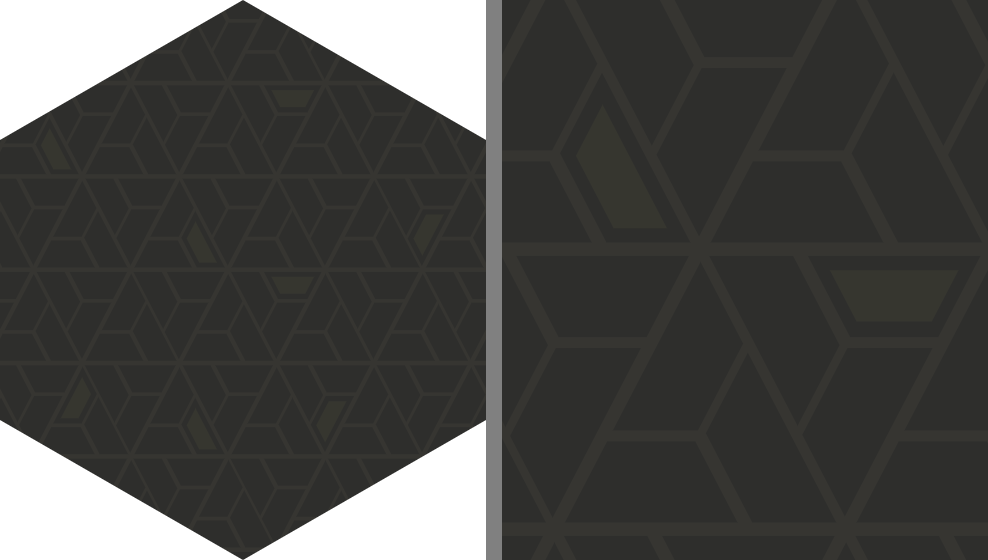
Left, the full canvas; right, a detail of the centre.
Write a Shadertoy shader that draws this pattern.

```glsl
// A dark hexagon on white, engraved with a faint triangular lattice. Each triangle
// is split by three spokes into a pinwheel of trapezoids, and a few trapezoids
// hold a small inset panel. The lattice wraps: 5 triangles across, 6 rows down.

const float PI = 3.14159265;
const vec2 HALF_COLUMNS_AND_ROWS = vec2(10.0, 6.0);
const vec2 LATTICE_OFFSET = vec2(-0.69, 0.11);
const float ROW_HEIGHT = 0.8660254;   // in triangle sides
const float INRADIUS = 0.2886751;
const float PANEL_INSET = 0.065;

const vec3 PAPER = vec3(1.0);
const vec3 GROUND = vec3(0.180, 0.180, 0.171);
const vec3 LINE = vec3(0.211, 0.208, 0.194);
const vec3 PANEL = vec3(0.210, 0.210, 0.186);

// Half widths of lines that run level, rising and falling
const vec3 SPOKE_WIDTHS = vec3(0.017, 0.014, 0.022);
const vec2 EDGE_WIDTHS = vec2(0.021, 0.022);

float hash(vec2 cell) {
    vec3 p = fract(vec3(cell.xyx) * 0.1031);
    p += dot(p, p.yzx + 33.33);
    return fract((p.x + p.y) * p.z);
}

// Smooth coverage of the region where the distance is negative
float cover(float dist, float pixel) {
    return clamp(0.5 - dist / pixel, 0.0, 1.0);
}

vec2 rotate(vec2 p, float angle) {
    float c = cos(angle), s = sin(angle);
    return vec2(c * p.x - s * p.y, s * p.x + c * p.y);
}

// Pointy-topped hexagon that fills the unit square
float hexagonDistance(vec2 uv) {
    vec2 c = abs(uv - 0.5);
    return (c.y + 0.5 * c.x - 0.5) * ROW_HEIGHT;
}

// Column of the triangle that holds a point; triangles point up where
// column + row is odd
float triangleColumn(vec2 g, float row) {
    float column = floor(g.x);
    float depth = g.y - row;
    float reach = mod(column + row, 2.0) > 0.5 ? depth : 1.0 - depth;
    return g.x - column < reach ? column : column + 1.0;
}

// Panels sit on every fifth column, thinning out toward the lower rows
bool hasPanel(int column, int row, int sector) {
    if (row < 1 || row > 4) return false;
    int start = row % 2 == 0 ? 3 : 0;
    bool regular = column % 5 == start && (row < 3 || abs(2 * column - 9) < 6);
    bool extra = row == 4 && column % 5 == 1;
    int residue = column * column % 7;
    int chosen = (residue & 1) + 2 * (residue >> 2);
    return (regular || extra) && sector == chosen;
}

vec3 pinwheels(vec2 uv, float pixel) {
    // Half columns to the right, rows downward
    vec2 g = vec2(uv.x, 1.0 - uv.y) * HALF_COLUMNS_AND_ROWS + LATTICE_OFFSET;
    float row = floor(g.y);
    float column = triangleColumn(g, row);
    bool up = mod(column + row, 2.0) > 0.5;

    // Centroid-based position, turned so every triangle points up
    float middle = up ? 2.0 / 3.0 : 1.0 / 3.0;
    vec2 q = vec2(0.5 * (g.x - column), (middle - (g.y - row)) * ROW_HEIGHT);
    if (!up) q = -q;

    // Fold the three trapezoids onto the right-hand one
    float turn = mod(floor((atan(q.y, q.x) + PI / 3.0) * 1.5 / PI), 3.0);
    int sector = int(turn);
    vec2 v = rotate(q, -turn * 2.0 * PI / 3.0);

    // Distances to the four sides, positive inside
    float upperSpoke = dot(v, vec2(ROW_HEIGHT, -0.5));
    float lowerSpoke = dot(v, vec2(ROW_HEIGHT, 0.5));
    float outerEdge = INRADIUS - lowerSpoke;
    float baseEdge = INRADIUS + v.y;

    // Falling edges vary in weight; both neighbours share one key
    vec2 key = mod(vec2(up ? column : column - 1.0, row), HALF_COLUMNS_AND_ROWS);
    vec3 edgeWidths = vec3(EDGE_WIDTHS, mix(0.012, 0.020, hash(key)));

    float spokes = min(upperSpoke - SPOKE_WIDTHS[(4 - sector) % 3],
                       lowerSpoke - SPOKE_WIDTHS[2 - sector]);
    float edges = min(outerEdge - edgeWidths[2 - sector],
                      baseEdge - edgeWidths[(3 - sector) % 3]);
    vec3 color = mix(GROUND, LINE, cover(min(spokes, edges), pixel));

    // Inset panel
    vec2 cell = mod(vec2(column, row), HALF_COLUMNS_AND_ROWS);
    if (hasPanel(int(cell.x), int(cell.y), sector)) {
        float inside = min(min(upperSpoke, lowerSpoke), min(outerEdge, baseEdge));
        color = mix(color, PANEL, cover(PANEL_INSET - inside, pixel));
    }
    return color;
}

void mainImage(out vec4 fragColor, in vec2 fragCoord) {
    vec2 uv = fragCoord / iResolution.xy;
    float latticePixel = 0.5 * HALF_COLUMNS_AND_ROWS.x / iResolution.x;
    vec3 color = pinwheels(uv, latticePixel);
    float hexagon = cover(hexagonDistance(uv), 1.0 / iResolution.y);
    fragColor = vec4(mix(PAPER, color, hexagon), 1.0);
}
```
